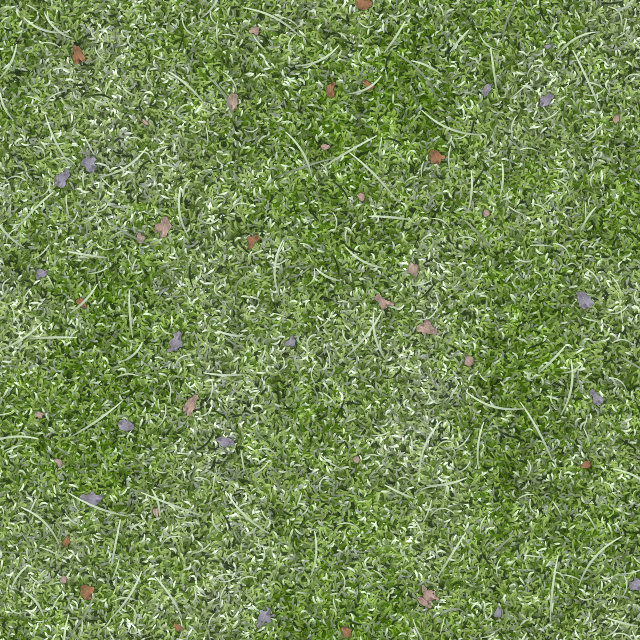
Reproduce this texture procedurally as a WebGL 1 fragment shader.

```glsl
precision highp float;
uniform vec2 u_resolution;

// Palette, from shade to highlight
const vec3 SHADE = vec3(0.17, 0.23, 0.12);
const vec3 DEEP_MOSS = vec3(0.32, 0.44, 0.13);
const vec3 OLIVE = vec3(0.40, 0.48, 0.29);
const vec3 MOSS = vec3(0.54, 0.64, 0.35);
const vec3 GREY_GREEN = vec3(0.55, 0.60, 0.52);
const vec3 STRAW = vec3(0.79, 0.86, 0.74);
const vec3 BROWN_LEAF = vec3(0.60, 0.45, 0.33);
const vec3 PINK_LEAF = vec3(0.68, 0.59, 0.54);
const vec3 LILAC_LEAF = vec3(0.57, 0.56, 0.61);

// Sizes in canvas units, densities as chance per cell
const float MOSS_CELLS = 100.0;
const float MOSS_LENGTH = 0.0072;
const float MOSS_WIDTH = 0.0017;
const float THREAD_CELLS = 34.0;
const float STRAW_CELLS = 12.0;
const float TWIG_CELLS = 17.0;
const float LEAF_CELLS = 9.0;
const float LEAF_RADIUS = 0.014;
const float LEAF_DENSITY = 0.65;
const float PATCH_SCALE = 6.0;
const float PATCH_SATURATION = 0.9;
const float PATCH_CONTRAST = 0.32;
const float TUFT_CONTRAST = 0.42;
const float BRIGHTNESS = 1.07;
const float SOFTNESS = 0.0009;
const float PI = 3.14159;

vec3 hash3(vec3 p) {
  p = fract(p * vec3(0.1031, 0.1030, 0.0973));
  p += dot(p, p.yxz + 33.33);
  return fract((p.xxy + p.yxx) * p.zyx);
}

float noise(vec2 p, float seed) {
  vec2 i = floor(p), f = fract(p);
  f = f * f * (3.0 - 2.0 * f);
  float a = hash3(vec3(i, seed)).x;
  float b = hash3(vec3(i + vec2(1.0, 0.0), seed)).x;
  float c = hash3(vec3(i + vec2(0.0, 1.0), seed)).x;
  float d = hash3(vec3(i + 1.0, seed)).x;
  return mix(mix(a, b, f.x), mix(c, d, f.x), f.y);
}

vec2 rotate(vec2 p, float angle) {
  float c = cos(angle), s = sin(angle);
  return vec2(c * p.x + s * p.y, c * p.y - s * p.x);
}

float coverage(float d) {
  float soft = max(SOFTNESS, 0.6 / min(u_resolution.x, u_resolution.y));
  return 1.0 - smoothstep(-soft, soft, d);
}

// Palette entry for t in 0..1, split by area share
vec3 tone(float t) {
  vec3 c = mix(SHADE, DEEP_MOSS, step(0.06, t));
  c = mix(c, OLIVE, step(0.23, t));
  c = mix(c, MOSS, step(0.39, t));
  c = mix(c, GREY_GREEN, step(0.74, t));
  return mix(c, STRAW, step(0.87, t));
}

// Distance to a curved, tapered blade lying along x
float bladeDistance(vec2 p, float len, float width, float bend) {
  float x = clamp(p.x / len, -1.0, 1.0);
  float slope = 2.0 * bend * x;
  vec2 off = vec2(p.x - x * len, (p.y - bend * len * x * x) / sqrt(1.0 + slope * slope));
  return length(off) - width * (1.0 - 0.5 * x * x);
}

vec3 paintBlades(vec3 col, vec2 uv, float cells, float len, float width,
                 float curl, float density, vec2 tones, float seed) {
  vec2 home = floor(uv * cells);
  for (int j = -1; j <= 1; j++) {
    for (int i = -1; i <= 1; i++) {
      vec2 cell = home + vec2(float(i), float(j));
      vec3 place = hash3(vec3(cell, seed));
      vec3 trait = hash3(vec3(cell, seed + 57.0));
      vec2 p = rotate(uv - (cell + place.xy) / cells, place.z * PI);
      float bend = curl * (2.0 * fract(trait.x * 17.0) - 1.0);
      float size = len * mix(0.4, 1.0, trait.y);
      float d = bladeDistance(p, size, width, bend);
      float present = step(trait.z, density);
      col *= 1.0 - 0.07 * present * coverage(d - 0.0012);
      vec3 ink = tone(mix(tones.x, tones.y, trait.x));
      ink *= 1.0 + 0.15 * clamp(p.x / size, -1.0, 1.0);
      col = mix(col, ink, 0.95 * coverage(d) * present);
    }
  }
  return col;
}

vec3 paintLeaves(vec3 col, vec2 uv) {
  vec2 home = floor(uv * LEAF_CELLS);
  for (int j = -1; j <= 1; j++) {
    for (int i = -1; i <= 1; i++) {
      vec2 cell = home + vec2(float(i), float(j));
      vec3 place = hash3(vec3(cell, 211.0));
      vec3 trait = hash3(vec3(cell, 307.0));
      vec2 p = rotate(uv - (cell + place.xy) / LEAF_CELLS, place.z * 2.0 * PI);
      float ragged = noise(p * 190.0 + 40.0, 100.0 * trait.z) - 0.5;
      p.y *= mix(1.1, 1.9, trait.y);
      float a = atan(p.y, p.x);
      float lobes = 1.0 + 0.12 * sin(3.0 * a + trait.x * 6.0) + 0.8 * ragged;
      float radius = LEAF_RADIUS * mix(0.35, 1.1, trait.x) * lobes;
      float d = (length(p) - radius) * 0.7;
      float present = step(trait.z, LEAF_DENSITY);
      col = mix(col, SHADE, 0.5 * present * coverage(d - 0.0016));
      float kind = fract(trait.y * 13.0);
      vec3 ink = mix(BROWN_LEAF, PINK_LEAF, step(0.35, kind));
      ink = mix(ink, LILAC_LEAF, step(0.72, kind));
      ink *= 0.76 + 0.45 * noise(p * 260.0 + 40.0, 5.0) + 0.07 * sign(p.y);
      col = mix(col, ink, present * coverage(d));
    }
  }
  return col;
}

void main() {
  vec2 uv = gl_FragCoord.xy / min(u_resolution.x, u_resolution.y);
  float clump = 0.65 * noise(uv * PATCH_SCALE, 3.0) + 0.35 * noise(uv * PATCH_SCALE * 3.0, 9.0);
  float tuft = 0.5 * noise(uv * 30.0, 21.0) + 0.5 * noise(uv * 62.0, 27.0);

  // Shaded ground and moss
  vec3 col = mix(SHADE, DEEP_MOSS, noise(uv * 140.0, 1.0));
  for (int k = 0; k < 5; k++) {
    float layer = float(k);
    col = paintBlades(col, uv + 0.0037 * layer, MOSS_CELLS, MOSS_LENGTH, MOSS_WIDTH,
                      0.5, 1.0, vec2(0.0, 0.97), 11.0 + 7.0 * layer);
  }

  // Lush and faded patches, light and dark tufts
  float grey = dot(col, vec3(0.3, 0.59, 0.11));
  col += (col - grey) * PATCH_SATURATION * (clump - 0.45);
  col *= BRIGHTNESS + PATCH_CONTRAST * (0.5 - clump) + TUFT_CONTRAST * (tuft - 0.5);

  // Twigs, dead grass and fallen leaves
  col = paintBlades(col, uv, TWIG_CELLS, 0.018, 0.0014, 0.3, 0.2, vec2(0.0, 0.05), 71.0);
  col = paintBlades(col, uv, THREAD_CELLS, 0.019, 0.0012, 0.5, 0.75 - clump, vec2(0.82, 1.0), 83.0);
  col = paintLeaves(col, uv);
  col = paintBlades(col, uv, STRAW_CELLS, 0.052, 0.0018, 0.25, 0.45, vec2(0.85, 1.0), 97.0);
  gl_FragColor = vec4(clamp(col, 0.0, 1.0), 1.0);
}
```
